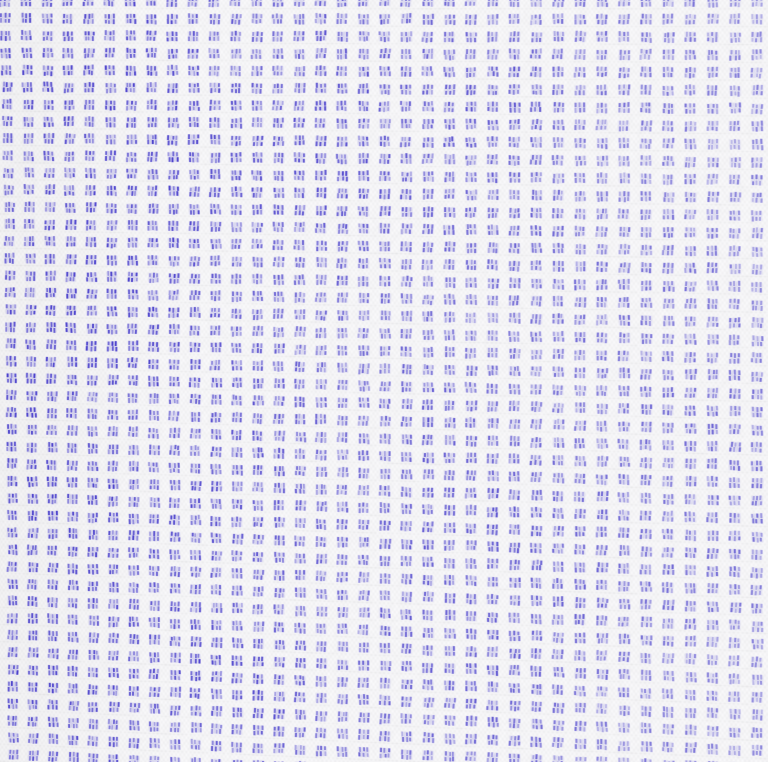
Reproduce this texture procedurally as a Shadertoy shader.

```glsl
// White woven cloth with a grid of small blue motifs, each three upright
// stitches broken in two. A slightly bent grid gives cell coordinates;
// a sine hash varies the shift, length and ink of every stitch.

const float TAU = 6.2831853;
const vec3 CLOTH = vec3(0.958, 0.957, 0.964);
const vec3 INK_DEEP = vec3(0.29, 0.25, 0.80);
const vec3 INK_PALE = vec3(0.42, 0.39, 0.83);
const vec2 STITCH_HALF = vec2(0.052, 0.135);
const float STITCH_PITCH = 0.185;

float hash(vec2 p) {
    return fract(sin(dot(p, vec2(127.1, 311.7))) * 43758.5453);
}

float noise(vec2 p) {
    vec2 i = floor(p), f = fract(p);
    f = f * f * (3.0 - 2.0 * f);
    return mix(mix(hash(i), hash(i + vec2(1, 0)), f.x),
               mix(hash(i + vec2(0, 1)), hash(i + vec2(1, 1)), f.x), f.y);
}

// Coverage of a soft-edged rectangle
float softBox(vec2 p, vec2 halfSize, vec2 soft) {
    vec2 c = 1.0 - smoothstep(halfSize - soft, halfSize + soft, abs(p));
    return c.x * c.y;
}

// Canvas position (y down) to column and row; pitch widens to the right
vec2 gridCoord(vec2 uv) {
    float bend = 0.011 * uv.y * (2.0 - uv.y) * pow(1.0 - uv.x, 4.0);
    float x = uv.x - 0.0068 - bend;
    float column = x * (37.13 - 1.41 * x);
    float row = (uv.y - 0.002) / (0.02245 + 0.00098 * uv.x);
    return vec2(column, row);
}

// Ink of one motif: three columns of two stitches over a faint stain
float motif(vec2 p, vec2 id, vec2 soft) {
    float ink = 0.0;
    p.x += p.y * 0.10 * (hash(id + 3.7) - 0.3);
    for (int i = 0; i < 6; i++) {
        float column = float(i % 3) - 1.0;
        float halfRow = float(i / 3) * 2.0 - 1.0;
        vec2 seed = id * 7.0 + vec2(column, halfRow) * 1.7;
        vec2 centre = vec2(column * STITCH_PITCH, halfRow * 0.155);
        centre += (vec2(hash(seed), hash(seed + 5.3)) - 0.5) * vec2(0.075, 0.05);
        vec2 size = STITCH_HALF * vec2(1.0, mix(0.8, 1.1, hash(seed + 9.1)));
        float strength = mix(0.5, 1.05, hash(seed + 13.9));
        ink = max(ink, strength * softBox(p - centre, size, soft));
    }
    float stain = softBox(p, vec2(0.25, 0.28), soft * 1.4);
    return max(ink, 0.20 * stain);
}

// Brightness change from fine threads and the ridge under each row
float weave(vec2 cell, vec2 p, vec2 pixel) {
    float visible = 1.0 - smoothstep(0.08, 0.16, max(pixel.x, pixel.y));
    float mesh = sin(cell.x * TAU * 5.0) * sin(cell.y * TAU * 3.0);
    float wear = noise(cell * vec2(1.3, 4.0));
    float ridge = softBox(vec2(0.0, p.y - 0.41), vec2(1.0, 0.025), vec2(0.07));
    return visible * 0.012 * mesh - 0.045 * ridge * wear
         + 0.016 * (noise(cell * vec2(6.0, 5.0)) - 0.5);
}

void mainImage(out vec4 fragColor, in vec2 fragCoord) {
    vec2 uv = fragCoord / iResolution.xy;
    uv.y = 1.0 - uv.y;

    // Cell index and position inside the cell
    vec2 cell = gridCoord(uv);
    vec2 id = floor(cell + 0.5);
    vec2 p = cell - id;
    vec2 pixel = vec2(36.4, 43.6) / iResolution.xy;
    vec2 soft = max(pixel * 0.75, vec2(0.045));

    // Small wander of each motif
    vec2 wander = vec2(hash(id), hash(id + 21.3)) - 0.5;
    float ink = motif(p - wander * vec2(0.05, 0.07), id, soft);

    // Ink fades to the right and in soft patches
    float fade = mix(1.0, 0.78, uv.x) * mix(0.86, 1.08, noise(uv * 9.0));
    vec3 inkColor = mix(INK_DEEP, INK_PALE, 0.6 * uv.x + 0.4 * hash(id + 31.7));

    // Cloth with gentle shading towards the left edge
    float shade = -0.018 * (1.0 - smoothstep(0.0, 0.25, uv.x));
    vec3 color = CLOTH + weave(cell, p, pixel) + shade;
    color = mix(color, inkColor, clamp(ink * fade, 0.0, 1.0));
    fragColor = vec4(clamp(color, 0.0, 1.0), 1.0);
}
```
